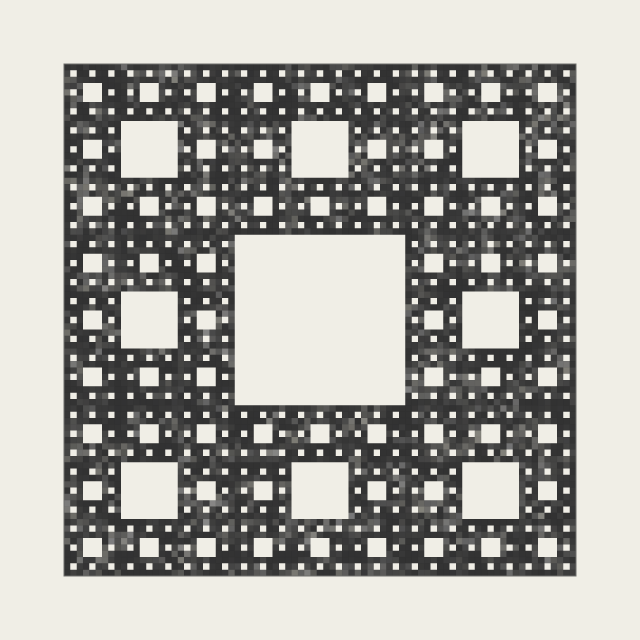
This pattern is drawn by a Shadertoy shader. Its source:

```glsl
// Sierpinski carpet of four levels, in mottled charcoal tiles on warm paper.
#define SIDE 0.8
#define LEVELS 4
#define TILES 81.0
#define SAMPLES 4
#define PATCH_TILES 2.7
#define RIM_WIDTH 0.0016
#define SEAM 0.05
#define SHADE_RANGE 0.34
#define PAPER vec3(0.941, 0.932, 0.902)
#define CHARCOAL vec3(0.196, 0.196, 0.197)
#define RIM_GREY vec3(0.43, 0.43, 0.42)

float hash(vec2 p) {
    return fract(sin(dot(p, vec2(127.1, 311.7))) * 43758.5453);
}

float valueNoise(vec2 p) {
    vec2 i = floor(p), f = fract(p);
    f = f * f * (3.0 - 2.0 * f);
    return mix(mix(hash(i), hash(i + vec2(1, 0)), f.x),
               mix(hash(i + vec2(0, 1)), hash(i + vec2(1, 1)), f.x), f.y);
}

float boxDistance(vec2 p, float halfSide) {
    vec2 d = abs(p) - halfSide;
    return max(d.x, d.y);
}

// True where any level removes the middle ninth of its cell
bool isHole(vec2 uv) {
    for (int level = 0; level < LEVELS; level++) {
        if (boxDistance(fract(uv) - 0.5, 1.0 / 6.0) < 0.0) return true;
        uv *= 3.0;
    }
    return false;
}

// Tile shade: mostly charcoal, with clustered lighter greys
vec3 tileColor(vec2 uv) {
    vec2 grid = uv * TILES;
    vec2 tile = floor(grid);
    float patches = valueNoise(tile / PATCH_TILES + 19.0);
    float light = pow(hash(tile + 3.0), 1.7) * smoothstep(0.1, 0.85, patches);
    float warmth = hash(tile + 71.0);
    vec3 tint = mix(vec3(1.0), vec3(1.0, 0.98, 0.88), warmth);
    vec3 color = CHARCOAL + SHADE_RANGE * light * tint;
    float seam = step(-0.06, boxDistance(fract(grid) - 0.5, 0.5));
    return color * (1.0 - SEAM * seam);
}

vec3 carpet(vec2 p) {
    float edge = boxDistance(p, SIDE * 0.5);
    if (edge > RIM_WIDTH * 0.5) return PAPER;
    if (edge > -RIM_WIDTH * 0.5) return RIM_GREY;
    vec2 uv = p / SIDE + 0.5;
    return isHole(uv) ? PAPER : tileColor(uv);
}

void mainImage(out vec4 fragColor, in vec2 fragCoord) {
    float canvas = min(iResolution.x, iResolution.y);
    vec3 color = vec3(0.0);

    // Average a grid of samples to smooth every edge
    for (int y = 0; y < SAMPLES; y++) {
        for (int x = 0; x < SAMPLES; x++) {
            vec2 offset = (vec2(x, y) + 0.5) / float(SAMPLES) - 0.5;
            color += carpet((fragCoord + offset - 0.5 * iResolution.xy) / canvas);
        }
    }
    fragColor = vec4(color / float(SAMPLES * SAMPLES), 1.0);
}
```
